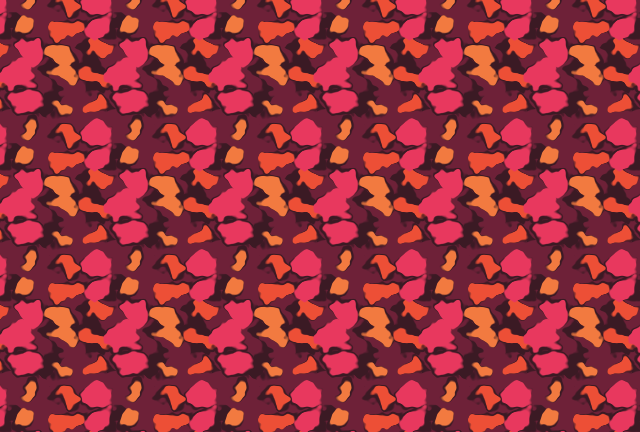
A Shadertoy shader for this pattern:

```glsl
#define TILE vec2(0.243, 0.303)   // repeat size in canvas heights
#define PATCH_GRID vec2(3.0, 5.0) // bright patches per tile
#define SHADE_GRID vec2(2.0, 4.0) // plum patches per tile
#define PATCH_RADIUS 0.0268
#define SHADE_RADIUS 0.053
#define JITTER 0.34
#define HALO 0.0095
#define SOFTNESS 0.0028

const vec3 DARK = vec3(0.23, 0.10, 0.14);
const vec3 PLUM = vec3(0.43, 0.13, 0.22);
const vec3 ORANGE = vec3(0.95, 0.48, 0.25);
const vec3 VERMILION = vec3(0.93, 0.31, 0.21);
const vec3 PINK = vec3(0.91, 0.22, 0.37);

vec2 hash2(vec2 p) {
    return fract(sin(vec2(dot(p, vec2(127.1, 311.7)), dot(p, vec2(269.5, 183.3)))) * 43758.5453);
}

// Smooth vector noise, centred on zero
vec2 noise2(vec2 p) {
    vec2 i = floor(p), f = fract(p);
    f = f * f * (3.0 - 2.0 * f);
    vec2 low = mix(hash2(i), hash2(i + vec2(1.0, 0.0)), f.x);
    vec2 high = mix(hash2(i + vec2(0.0, 1.0)), hash2(i + 1.0), f.x);
    return mix(low, high, f.y) - 0.5;
}

// Distance to one ragged patch, given the offset from its centre
float patchDistance(vec2 q, float radius, vec2 seed) {
    vec2 shift = seed * 40.0;
    q += 0.030 * noise2(q * 30.0 + shift) + 0.013 * noise2(q * 80.0 + shift.yx);
    float tilt = 0.9 * (seed.x - 0.5);
    q = mat2(cos(tilt), sin(tilt), -sin(tilt), cos(tilt)) * q;
    float stretch = mix(0.92, 1.38, seed.y);
    return length(q / vec2(stretch, 1.0 / stretch)) - radius;
}

// Distances to the three kinds of patch in a jittered, repeating grid
vec3 patchLayer(vec2 p, vec2 grid, float radius, float seed) {
    vec2 cell = TILE / grid;
    vec3 dist = vec3(1.0);
    for (int j = -1; j <= 1; j++) {
        float row = floor(p.y / cell.y) + float(j);
        vec2 rowRandom = hash2(vec2(mod(row, grid.y), seed));
        for (int i = -1; i <= 1; i++) {
            float column = floor(p.x / cell.x - rowRandom.x) + float(i);
            vec2 id = mod(vec2(column, row), grid);
            vec2 place = hash2(id + seed * 1.7) - 0.5;
            vec2 look = hash2(id + seed * 3.1 + 11.0);
            vec2 centre = (vec2(column + rowRandom.x, row) + 0.5 + JITTER * place) * cell;
            float kind = mod(id.x + floor(3.0 * rowRandom.y), 3.0);
            float size = mix(0.66, 1.2, sqrt(hash2(id + seed + 5.0).x)) * (0.87 + 0.125 * kind);
            int k = int(kind + 0.5);
            dist[k] = min(dist[k], patchDistance(p - centre, radius * size, look));
        }
    }
    return dist;
}

float cover(float dist) {
    return 1.0 - smoothstep(-SOFTNESS, SOFTNESS, dist);
}

void mainImage(out vec4 fragColor, in vec2 fragCoord) {
    vec2 p = fragCoord / iResolution.y;
    vec3 bright = patchLayer(p, PATCH_GRID, PATCH_RADIUS, 7.0);
    vec3 shade = patchLayer(p, SHADE_GRID, SHADE_RADIUS, 23.0);
    float brightDist = min(bright.x, min(bright.y, bright.z));
    float shadeDist = min(shade.x, min(shade.y, shade.z));

    // Plum ground, cut back by a dark rim of varying width
    vec2 phase = 6.28318 * p / TILE;
    float rim = HALO * (0.5 + 0.5 * sin(phase.x + 2.0 * phase.y + sin(phase.y)));
    vec3 color = mix(DARK, PLUM, cover(max(shadeDist, rim - brightDist)));

    // Bright patches, stacked in order
    color = mix(color, ORANGE, cover(bright.x));
    color = mix(color, VERMILION, cover(bright.y));
    color = mix(color, PINK, cover(bright.z));
    fragColor = vec4(color, 1.0);
}
```
